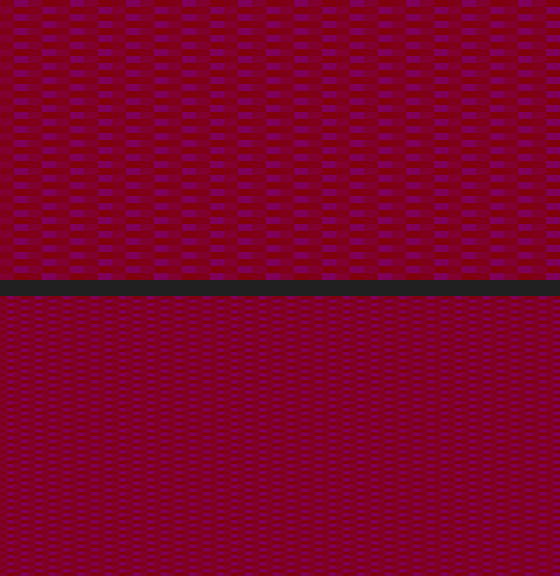
Top, the tile; bottom, the same tile 2 across and 2 down.
Write a Shadertoy shader that draws this pattern.

```glsl
// Woven brick pattern of flat cells in purple, wine and dark red.
// Three box-filtered square waves choose each cell's blue level: one picks the
// column type, the other two multiply into a staggered checker.

const vec2 CELLS = vec2(40.0, 40.0);  // columns and rows over the canvas
const float RED = 0.5;

// Blue levels of the two column types: (low, high)
const vec2 PLAIN_BLUE = vec2(0.10, 0.19);
const vec2 ACCENT_BLUE = vec2(0.05, 0.345);

// Square wave of period 1: -1 in the first half, +1 in the second,
// with each edge ramped over the given width.
float squareWave(float phase, float edgeWidth) {
    float edgeDistance = 0.25 - abs(fract(phase - 0.25) - 0.5);
    return clamp(2.0 * edgeDistance / edgeWidth, -1.0, 1.0);
}

// Blue level at a position in cells; pixelSize is one pixel in cells.
float weaveBlue(vec2 cell, vec2 pixelSize) {
    // Odd columns are accents
    float accent = 0.5 + 0.5 * squareWave(cell.x / 2.0, pixelSize.x / 2.0);

    // Column pairs swap levels on every row
    float pairs = squareWave(cell.x / 4.0 + 0.25, pixelSize.x / 4.0);
    float rows = squareWave(cell.y / 2.0, pixelSize.y / 2.0);
    float level = 0.5 + 0.5 * pairs * rows;

    vec2 range = mix(PLAIN_BLUE, ACCENT_BLUE, accent);
    return mix(range.x, range.y, level);
}

void mainImage(out vec4 fragColor, in vec2 fragCoord) {
    vec2 pixelSize = CELLS / iResolution.xy;
    float blue = weaveBlue(fragCoord * pixelSize, pixelSize);
    fragColor = vec4(RED, 0.0, blue, 1.0);
}
```
